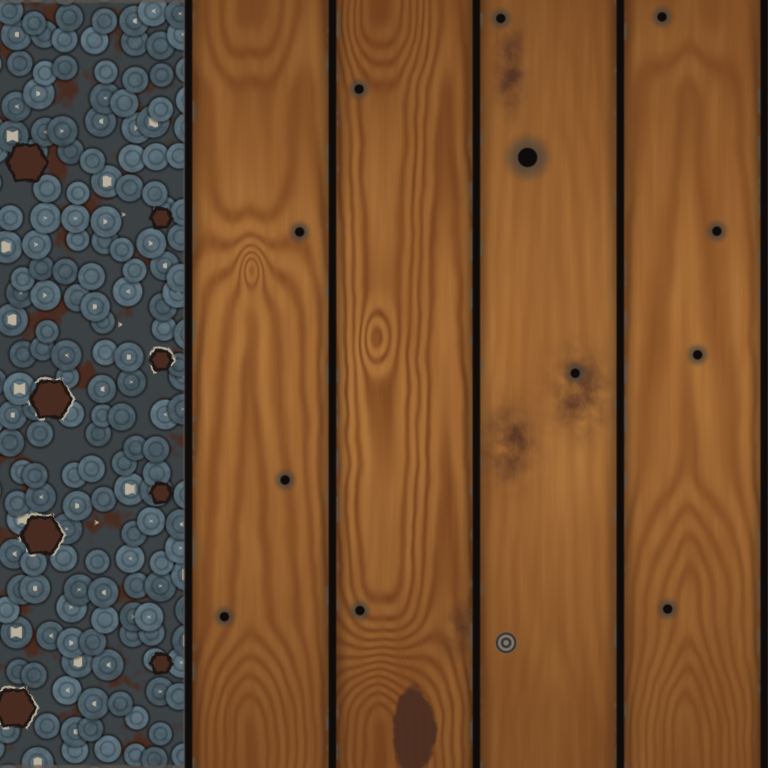
Write a WebGL 1 fragment shader that draws this texture.

```glsl
precision highp float;
// Four varnished planks beside a strip of weathered overlapping discs.
// Grain is a sine of a ring phase bent into arches; discs are jittered cells.

uniform vec2 u_resolution;

const float LEFT = 0.2455;
const float PITCH = 0.1874;
const float DISC_PITCH = 0.037;
const float SOFT = 0.0016;
// One component per plank, left to right.
const vec4 HEART = vec4(-0.012, -0.03, 0.01, -0.005);
const vec4 FREQ = vec4(85, 88, 60, 96);
const vec4 CONTRAST = vec4(0.62, 0.78, 0.16, 0.5);
const vec4 RISE = vec4(4, 6, 1, 3);
const vec4 ARCH = vec4(0.76, 0.25, 0.9, 0.4);
// Nail rows: height and offset from the plank middle.
const vec4 LOW_Y = vec4(0.197, 0.205, -1, 0.207);
const vec4 LOW_X = vec4(-0.047, -0.058, 0, -0.032);
const vec4 MID_Y = vec4(0.375, -1, 0.514, 0.538);
const vec4 MID_X = vec4(0.032, 0, 0.035, 0.007);
const vec4 TOP_Y = vec4(0.698, 0.884, 0.976, 0.699);
const vec4 TOP_X = vec4(0.051, -0.059, -0.062, 0.032);
// Hexagonal pits in the strip.
const vec4 PIT_Y = vec4(0.788, 0.48, 0.303, 0.078);
const vec4 PIT_X = vec4(0.035, 0.066, 0.054, 0.019);
const vec4 SMALL_Y = vec4(0.716, 0.531, 0.358, 0.136);

const vec3 LIGHT = vec3(0.64, 0.43, 0.22);
const vec3 MID = vec3(0.52, 0.31, 0.15);
const vec3 LINE = vec3(0.41, 0.22, 0.1);
const vec3 STAIN = vec3(0.28, 0.17, 0.13);
const vec3 SEAM = vec3(0.06, 0.045, 0.04);
const vec3 WORN = vec3(0.36, 0.33, 0.3);
const vec3 GROUT = vec3(0.23, 0.25, 0.26);
const vec3 DISC = vec3(0.31, 0.375, 0.41);
const vec3 PALE = vec3(0.72, 0.68, 0.6);

float hash(vec2 p) { return fract(sin(dot(p, vec2(127.1, 311.7))) * 4375.85); }

float pick(vec4 v, float i) { return dot(v, vec4(equal(vec4(0, 1, 2, 3), vec4(i)))); }

float waves(vec2 p) {
  float sum = 0.0, amp = 0.5;
  for (int k = 0; k < 4; k++) {
    sum += amp * sin(p.x + 1.4 * sin(p.y)) * cos(p.y * 0.8 + sin(p.x * 0.7));
    p = mat2(1.5, 1.1, -1.1, 1.5) * p + 2.3;
    amp *= 0.6;
  }
  return sum;
}

// One inside radius r, fading over width w.
float disk(float d, float r, float w) { return 1.0 - smoothstep(r - w, r + w, d); }

float blot(vec2 p, float x, float y, float rx, float ry) {
  vec2 q = (p - vec2(x, y)) / vec2(rx, ry);
  return exp(-dot(q, q));
}

// Hexagonal hollow with a dark lip and a pale broken rim.
vec3 pit(vec3 col, vec2 q, float r, float chipped) {
  vec2 a = abs(q);
  float d = max(a.x * 0.866 + a.y * 0.5, a.y) + 0.002 * waves(q * 220.0 + r * 900.0);
  chipped *= smoothstep(-0.1, 0.15, waves(q * 90.0) + q.y * 12.0);
  col = mix(col, PALE, chipped * disk(d, r + 0.005, SOFT));
  col = mix(col, SEAM * 1.8, disk(d, r + 0.002, SOFT));
  return mix(col, STAIN, disk(d, r - 0.002, SOFT));
}

vec3 discStrip(vec2 p) {
  vec2 g = p / DISC_PITCH;
  vec3 col = mix(GROUT, STAIN, smoothstep(0.2, 0.6, waves(p * 38.0)));
  float mottle = 0.12 * waves(p * 170.0);
  for (int j = -1; j <= 1; j++) for (int i = -1; i <= 1; i++) {
    vec2 id = floor(g) + vec2(i, j);
    float h = hash(id), k = hash(id + 41.3);
    vec2 q = g - id - 0.5 - 0.65 * (vec2(hash(id + 7.7), hash(id + 19.1)) - 0.5);
    float d = length(q), r = 0.4 + 0.17 * k, shown = step(0.1, h);
    col *= 1.0 - 0.4 * shown * disk(d, r + 0.07, 0.07);
    vec3 face = DISC * (0.85 + 0.3 * h + mottle + 0.12 * q.y);
    face *= 1.0 - 0.2 * disk(abs(d - r * 0.55), 0.04, 0.04);
    col = mix(col, face, shown * disk(d, r, 0.04));
    // Glints and larger pale chips.
    float chip = max(abs(q.x), abs(q.y)) + 0.03 * sin(q.x * 17.0 + h * 9.0);
    col = mix(col, PALE, step(0.55, k) * disk(chip, k > 0.9 ? 0.17 : 0.06, 0.04));
  }
  for (int i = 0; i < 4; i++) {
    float n = float(i);
    col = pit(col, p - vec2(pick(PIT_X, n), pick(PIT_Y, n)), 0.023, step(0.5, n));
    col = pit(col, p - vec2(0.21, pick(SMALL_Y, n)), 0.012, float(i == 1));
  }
  float border = min(min(p.y, 1.0 - p.y), 0.2425 - p.x);
  return mix(col, WORN, 0.7 * disk(border, 0.004, 0.002));
}

// Dark head in a grey bloom.
vec3 nail(vec3 col, vec2 q, float r) {
  float d = length(q);
  return mix(mix(col, WORN * 0.75, 0.7 * disk(d, 2.0 * r, r)), SEAM, disk(d, r, SOFT));
}

vec3 planks(vec2 p) {
  float n = clamp(floor((p.x - LEFT) / PITCH), 0.0, 3.0);
  vec2 c = vec2(p.x - LEFT - PITCH * (n + 0.5), p.y);
  // Ring phase grows away from the heart and upward at each arch.
  float x = c.x - pick(HEART, n) + 0.006 * waves(c * vec2(22, 16) + n * 7.0);
  float tip = pick(ARCH, n), arch = smoothstep(tip - 0.18, tip, p.y)
    + smoothstep(0.05, 0.2, p.y) + 0.5 * smoothstep(0.87, 0.98, p.y);
  float phase = pick(FREQ, n) * sqrt(x * x + 0.0002) + 2.0 * p.y
    + pick(RISE, n) * arch * exp(-x * x / 0.004)
    - 2.5 * blot(p, 0.328, 0.652, 0.014, 0.025) + 2.0 * blot(p, 0.49, 0.56, 0.02, 0.035);
  float ring = pow(0.5 + 0.5 * sin(6.2832 * phase), 1.6);
  float fibre = waves(c * vec2(240, 14) + n * 5.0);
  float glow = blot(p, p.x, 0.53, 1.0, 0.4);
  float tone = 0.22 + 0.6 * glow + 0.2 * fibre + 0.3 * waves(c * vec2(24, 7) + n * 3.0);
  vec3 col = mix(MID, LIGHT, clamp(tone, 0.0, 1.2)) * (0.86 + 0.16 * glow);
  col = mix(col, LINE, ring * pick(CONTRAST, n) * (0.8 + 0.3 * fibre));
  // Stains, then a long dark scar.
  float stain = blot(p, 0.665, 0.42, 0.03, 0.045) + blot(p, 0.755, 0.49, 0.035, 0.05)
    + blot(p, 0.665, 0.91, 0.018, 0.05) + blot(p, 0.598, 0.18, 0.014, 0.03);
  col = mix(col, STAIN, clamp(stain * (0.5 + 0.6 * waves(p * 75.0)), 0.0, 0.8));
  vec2 s = (p - vec2(0.539, 0.05)) / vec2(0.031 - 0.12 * clamp(p.y - 0.05, 0.0, 0.1), 0.064);
  col = mix(col, STAIN, 0.9 * disk(length(s) + 0.12 * waves(p * 70.0), 0.92, 0.1));
  // Nails, bored hole and screw head.
  col = nail(col, c - vec2(pick(LOW_X, n), pick(LOW_Y, n)), 0.006);
  col = nail(col, c - vec2(pick(MID_X, n), pick(MID_Y, n)), 0.006);
  col = nail(col, c - vec2(pick(TOP_X, n), pick(TOP_Y, n)), 0.006);
  col = nail(col, p - vec2(0.862, 0.978), 0.006);
  col = nail(col, p - vec2(0.687, 0.795), 0.0125);
  float screw = length(p - vec2(0.659, 0.163));
  col = mix(col, WORN * (1.0 + 0.4 * sin(screw * 900.0)), disk(screw, 0.014, SOFT));
  // Shaded, scuffed long edges.
  float edge = 0.5 * PITCH - abs(c.x);
  col *= 0.72 + 0.28 * smoothstep(0.003, 0.024, edge);
  float scuff = smoothstep(0.0, 0.5, waves(c * 55.0 + n * 11.0));
  return mix(col, WORN, 0.7 * scuff * disk(edge, 0.0085, 0.0035));
}

void main() {
  vec2 p = gl_FragCoord.xy / u_resolution;
  vec3 col = p.x < LEFT ? discStrip(p) : planks(p);
  float lane = max((p.x - LEFT) / PITCH, 0.0);
  float gap = PITCH * abs((p.x - LEFT) / PITCH - floor(lane + 0.5));
  gl_FragColor = vec4(mix(col, SEAM, disk(gap, 0.0048, 0.0018)), 1.0);
}
```
